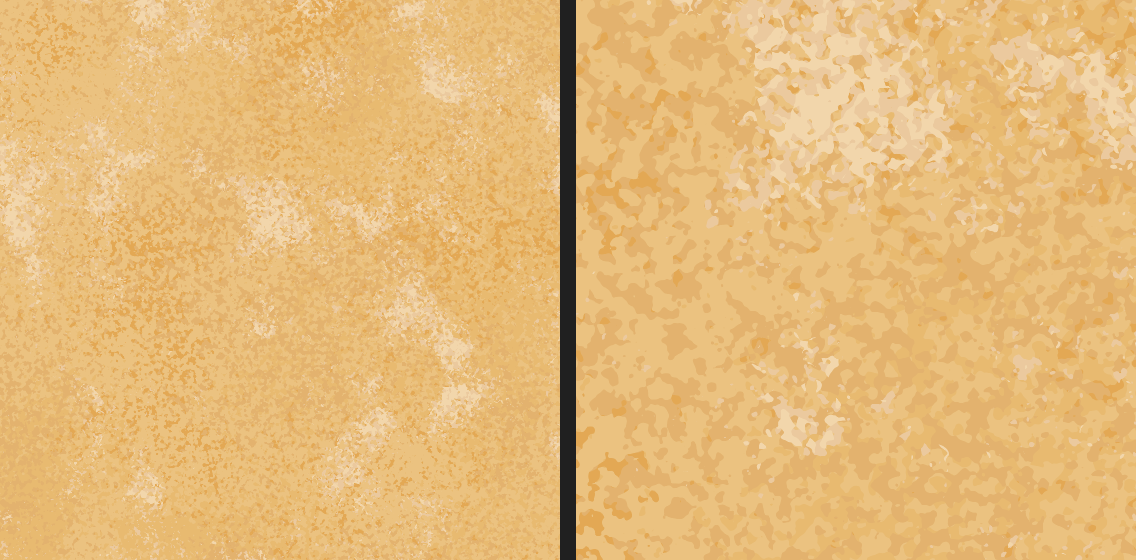
Left: the whole. Right: its middle third, enlarged.
A Shadertoy shader for this texture:

```glsl
// Weathered ochre plaster: flat honey tones speckled with tan and orange grain,
// under broken flakes of pale lime. Each layer thresholds a sum of broad and
// fine value noise, so the grain gathers into clouds with crisp edges.

const vec3 HONEY  = vec3(0.92, 0.76, 0.50);
const vec3 OCHRE  = vec3(0.91, 0.73, 0.44);
const vec3 TAN    = vec3(0.89, 0.70, 0.43);
const vec3 ORANGE = vec3(0.89, 0.66, 0.33);
const vec3 LIME   = vec3(0.92, 0.79, 0.62);
const vec3 CREAM  = vec3(0.95, 0.84, 0.67);

const float GRAIN_SCALE = 165.0;
const float CRUMB_SCALE = 190.0;
const float FLAKE_SCALE = 11.0;

float hash(ivec2 cell) {
    uvec2 q = uvec2(cell) * uvec2(1597u, 3571u);
    uint n = (q.x ^ (q.y << 8)) * 747797u + q.y;
    n = (n ^ (n >> 15)) * 277803u;
    n = (n ^ (n >> 13)) * 668265u;
    return float((n ^ (n >> 16)) & 65535u) / 65535.0;
}

float valueNoise(vec2 p) {
    ivec2 cell = ivec2(floor(p));
    vec2 f = fract(p);
    f = f * f * (3.0 - 2.0 * f);
    float low  = mix(hash(cell), hash(cell + ivec2(1, 0)), f.x);
    float high = mix(hash(cell + ivec2(0, 1)), hash(cell + ivec2(1, 1)), f.x);
    return mix(low, high, f.y);
}

// Fractal noise centred on zero; each octave is turned to hide the lattice.
float fractal(vec2 p, int octaves, float seed) {
    const mat2 TURN = mat2(0.8, 0.6, -0.6, 0.8);
    float sum = 0.0, weight = 1.0, total = 0.0;
    p = TURN * p + seed * vec2(37.3, 61.7);
    for (int i = 0; i < octaves; i++) {
        sum += weight * (valueNoise(p) - 0.5);
        total += weight;
        weight *= 0.5;
        p = TURN * p * 2.0 + 19.1;
    }
    return sum / total;
}

// Thin wandering lines along the middle level of the noise.
float lace(vec2 p, float seed) {
    return 0.18 - abs(fractal(p, 1, seed));
}

// Threshold with an edge narrower than one pixel.
float cover(float value, float level) {
    return clamp((value - level) / max(0.65 * fwidth(value), 0.0001) + 0.5, 0.0, 1.0);
}

void mainImage(out vec4 fragColor, in vec2 fragCoord) {
    vec2 uv = fragCoord / iResolution.y;
    vec2 grainUv = uv * GRAIN_SCALE;
    vec2 crumbUv = uv * CRUMB_SCALE;

    // Smoother, darker wash towards the lower left corner
    float washEdge = uv.y + 0.25 * uv.x + 0.35 * fractal(uv * 7.0, 4, 1.0);
    float wash = 1.0 - smoothstep(0.08, 0.21, washEdge);

    // Ground and speckles
    float grain = fractal(grainUv, 2, 2.0) * mix(1.0, 0.3, wash);
    float softGrain = fractal(grainUv * 0.9, 2, 3.0) * mix(1.0, 0.4, wash);
    float ochre = 0.8 * fractal(uv * 4.0, 4, 4.0) + 0.7 * softGrain + 0.15 * wash;
    float speckle = grain + 0.45 * fractal(uv * 6.0, 4, 5.0) + 0.07 * wash;
    float warmth = fractal(uv * 6.0, 4, 6.0) + 0.7 * softGrain - 0.1 * wash;

    vec3 speckleColor = mix(TAN, ORANGE, cover(warmth, 0.105));
    vec3 color = mix(HONEY, OCHRE, cover(ochre, 0.06));
    color = mix(color, speckleColor, cover(speckle, 0.1));

    // Pale flakes with brighter veins, crumbling into separate grains
    vec2 warp = vec2(fractal(uv * 20.0, 2, 7.0), fractal(uv * 20.0, 2, 8.0));
    float flake = fractal(uv * FLAKE_SCALE + 0.6 * warp, 4, 9.0);
    float crumbs = flake + 0.65 * fractal(crumbUv, 2, 10.0);
    float veins = flake + 0.55 * lace(crumbUv * 0.75, 11.0)
                + 0.5 * fractal(crumbUv * 0.9, 2, 12.0);
    color = mix(color, LIME, cover(crumbs, 0.2));
    color = mix(color, CREAM, cover(veins, 0.255));

    fragColor = vec4(color, 1.0);
}
```
